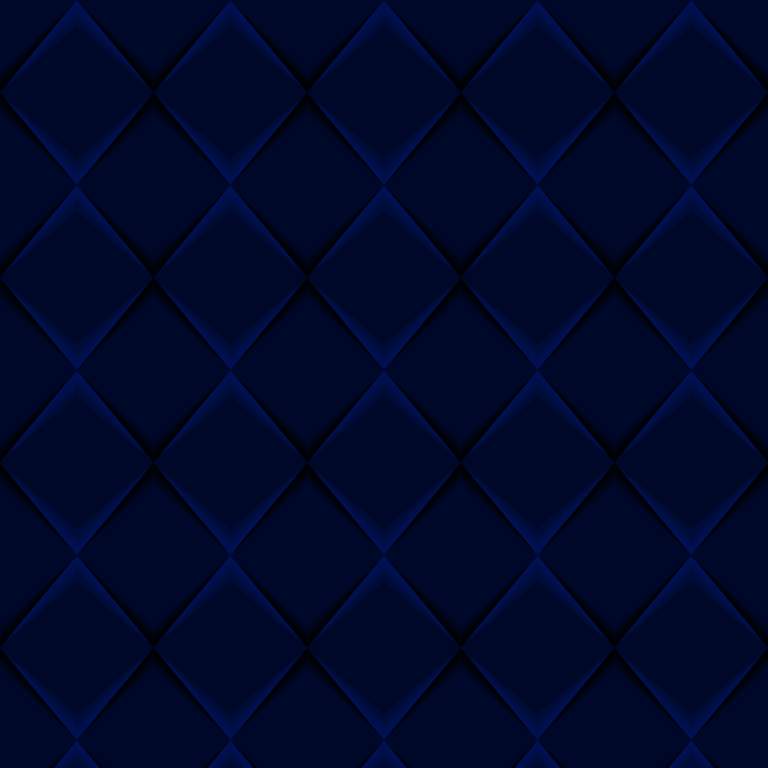
A three.js fragment shader for this pattern:

```glsl
// Navy harlequin lattice: raised diamonds with blue bevels alternate with sunken
// ones shaded black. Both share one edge distance, and each rim widens towards
// the upper and lower tips; faint cellular specks mark the two top rows.
varying vec2 vUv;

vec2 hash2(vec2 p) {
  return fract(sin(vec2(dot(p, vec2(127.1, 311.7)), dot(p, vec2(269.5, 183.3)))) * 437.58);
}

// Sparse round specks, one at most per cell.
float specks(vec2 p) {
  vec2 cell = floor(p);
  vec2 rnd = hash2(cell);
  float dist = length(fract(p) - 0.3 - 0.4 * rnd);
  return step(0.45, fract(rnd.x * 7.0 + rnd.y * 3.0)) * (1.0 - smoothstep(0.1, 0.3, dist));
}

// Distance into the rim: 0 on the diamond edge, 1 where the rim ends.
float rimDepth(float edge, float height, float spread) {
  return edge / (spread * max(height, 0.03));
}

void main() {
  // Five columns; rows are counted downwards from the top edge.
  vec2 grid = vec2(vUv.x * 5.0, (1.0 - vUv.y) * 4.15);
  vec2 local = fract(grid) - 0.5;
  vec2 a = 2.0 * abs(local);
  float edge = 1.0 - a.x - a.y;
  float raised = smoothstep(-0.015, 0.015, edge);

  vec3 base = vec3(0.0, 0.03, 0.16);

  // Raised face: three soft bands of blue with a slightly uneven inner border.
  float uneven = 0.04 * sin(local.x * 61.0) * sin(local.y * 47.0 + 1.0);
  float glow = rimDepth(max(edge, 0.0), a.y, 0.4) + uneven;
  vec3 bevel = mix(vec3(0.0, 0.063, 0.33), vec3(0.0, 0.058, 0.28), smoothstep(0.08, 0.32, glow));
  bevel = mix(bevel, vec3(0.0, 0.046, 0.22), smoothstep(0.32, 0.62, glow));
  bevel = mix(bevel, base, smoothstep(0.82, 1.08, glow));
  bevel = mix(base, bevel, smoothstep(0.0, 0.2, a.y));

  // Specks on the lower right of the raised faces in the top two rows.
  vec2 zone = smoothstep(0.15, 0.09, abs(local - vec2(0.2, 0.06)));
  float worn = zone.x * zone.y * (1.0 - step(2.0, grid.y));
  bevel += vec3(0.0, 0.006, 0.025) * worn * specks(local * vec2(17.0, 20.0) + 40.0);

  // Sunken face: shadow that fades inwards from the edges.
  float depth = rimDepth(max(-edge, 0.0), 1.0 - a.y, 0.35);
  vec3 sunken = mix(vec3(0.0, 0.004, 0.016), base, smoothstep(0.0, 1.0, depth));

  gl_FragColor = vec4(mix(sunken, bevel, raised), 1.0);
}
```
